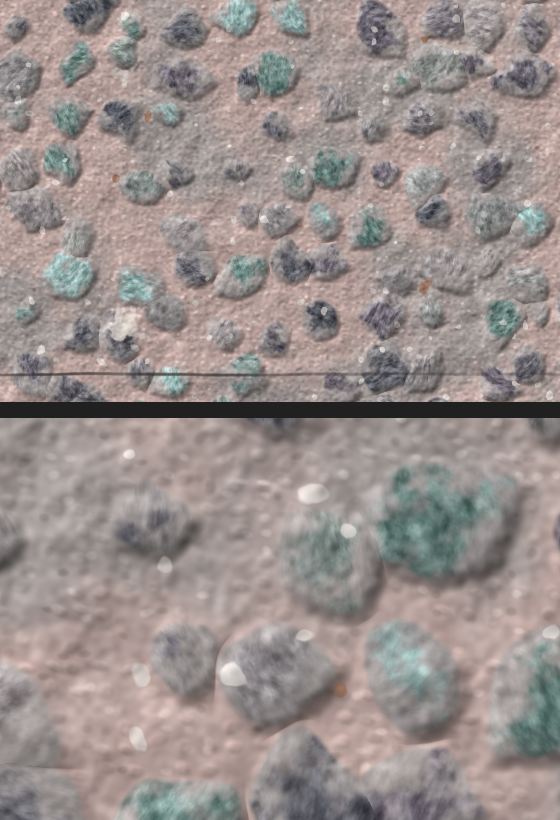
Top, the full canvas; bottom, a detail of the centre.
Write a WebGL 2 fragment shader that draws this texture.

```glsl
#version 300 es
precision highp float;
// Weathered rubble wall: faceted grey, slate and green stones set in gritty pink mortar.
// Stones are rounded polygons scattered on a jittered grid; noise and grains add relief,
// which is lit from the upper left. A dark joint runs along the bottom course.
uniform vec2 u_resolution;
out vec4 fragColor;

const float STONES_PER_HEIGHT = 7.8;
const vec2 TO_LIGHT = vec2(-0.55, 0.83);

struct Stone { float dist; vec2 id; vec2 local; };

// Integer hash of a cell and a salt, three values in 0..1
vec3 hash3(vec2 cell, int salt) {
    uvec3 v = uvec3(ivec3(ivec2(cell), salt)) * 1664525u + 1013904223u;
    v.x += v.y * v.z; v.y += v.z * v.x; v.z += v.x * v.y;
    v ^= v >> 16u;
    v.x += v.y * v.z; v.y += v.z * v.x; v.z += v.x * v.y;
    return vec3(v & 0xffffu) / 65535.0;
}

float noise(vec2 p) {
    vec2 i = floor(p), f = fract(p);
    f = f * f * (3.0 - 2.0 * f);
    float low = mix(hash3(i, 0).x, hash3(i + vec2(1, 0), 0).x, f.x);
    float high = mix(hash3(i + vec2(0, 1), 0).x, hash3(i + 1.0, 0).x, f.x);
    return mix(low, high, f.y);
}

float fbm(vec2 p) {
    float sum = 0.0, amp = 0.5;
    for (int i = 0; i < 4; i++) {
        sum += amp * noise(p);
        p = mat2(1.6, 1.2, -1.2, 1.6) * p + 7.3;
        amp *= 0.52;
    }
    return sum;
}

// Smooth maximum of jittered half planes gives a worn, faceted outline
float facetedShape(vec2 q, vec2 id, float radius) {
    float sum = 0.0;
    for (int k = 0; k < 6; k++) {
        vec3 h = hash3(id, k + 3);
        float angle = (float(k) + 0.7 * h.x) * 1.0472;
        float plane = dot(q, vec2(cos(angle), sin(angle))) - radius * mix(0.75, 1.15, h.y);
        sum += exp(18.0 * plane);
    }
    return log(sum) / 18.0;
}

Stone nearestStone(vec2 p) {
    vec2 wobble = vec2(noise(p * 24.0), noise(p * 24.0 + 31.0)) - 0.5;
    vec2 g = (p + 0.014 * wobble) * STONES_PER_HEIGHT, cell = floor(g);
    Stone best = Stone(9.0, vec2(0), vec2(0));
    for (int y = -1; y <= 1; y++) for (int x = -1; x <= 1; x++) {
        vec2 id = cell + vec2(x, y);
        vec3 place = hash3(id, 1), form = hash3(id, 2);
        if (place.z > 0.88) continue;
        vec2 q = g - id - 0.5 - 0.62 * (place.xy - 0.5);
        float tilt = form.x * 3.1416, c = cos(tilt), s = sin(tilt);
        q = mat2(c, s, -s, c) * q * vec2(1.0, mix(0.72, 1.2, form.z));
        float d = facetedShape(q, id, mix(0.25, 0.5, form.y));
        if (d < best.dist) best = Stone(d, id, q);
    }
    return best;
}

// Domed grains: x is height, y a random tone
vec2 grains(vec2 p, float density, int salt) {
    vec2 g = p * density, id = floor(g);
    vec3 h = hash3(id, salt);
    float r = length((fract(g) - 0.5 - 0.35 * (h.xy - 0.5)) * vec2(1.0, 1.3));
    return vec2(smoothstep(0.42, 0.12, r) * step(0.35, h.z), h.x);
}

float relief(vec2 p, float stoneDist) {
    float mound = smoothstep(0.08, -0.2, stoneDist);
    float grit = grains(p + 0.01 * noise(p * 40.0), 46.0, 11).x;
    return 0.6 * mound + 1.35 * fbm(p * 15.0) + 0.06 * grit * (1.0 - mound);
}

// Sparse ragged spots, for pale chips and rust flecks
float spots(vec2 p, float density, float share, int salt) {
    vec2 g = p * density + 0.9 * (vec2(fbm(p * 22.0), fbm(p * 22.0 + 9.0)) - 0.5);
    vec3 h = hash3(floor(g), salt);
    float r = length(fract(g) - 0.5);
    return step(h.z, share) * smoothstep(0.06, -0.04, r - mix(0.14, 0.32, h.x));
}

vec3 mortarColor(vec2 p) {
    vec3 color = mix(vec3(0.61, 0.58, 0.57), vec3(0.71, 0.62, 0.60), smoothstep(0.3, 0.6, fbm(p * 5.0)));
    vec2 grain = grains(p + 0.008 * noise(p * 50.0), 62.0, 12);
    return color + grain.x * (grain.y - 0.42) * 0.2;
}

vec3 stoneColor(vec2 p, Stone stone) {
    vec3 kind = hash3(stone.id, 14);
    vec3 dust = mix(vec3(0.55, 0.53, 0.53), vec3(0.64, 0.61, 0.60), kind.y);
    vec3 core = mix(vec3(0.32, 0.33, 0.36), vec3(0.42, 0.39, 0.43), kind.y);
    core = mix(core, vec3(0.40, 0.50, 0.48), step(0.62, kind.x));
    core = mix(core, vec3(0.56, 0.68, 0.67), step(0.9, kind.x));
    float veins = fbm(stone.local * vec2(9.0, 17.0) + stone.id * 5.0);
    float bare = smoothstep(0.02, -0.2, stone.dist + 0.7 * (fbm(p * 30.0) - 0.45));
    vec3 color = mix(dust, core, bare * mix(0.25, 1.0, smoothstep(0.1, 0.55, kind.z)));
    return color + (veins - 0.46) * mix(0.2, 0.5, bare);
}

void main() {
    vec2 p = gl_FragCoord.xy / u_resolution.y;
    float pixel = 1.0 / u_resolution.y, reach = 0.0045;
    Stone stone = nearestStone(p);
    float lit = nearestStone(p + TO_LIGHT * reach).dist;
    float slope = relief(p, stone.dist) - relief(p + TO_LIGHT * reach, lit);

    // Stone over mortar, with a dark contact line on the shaded side
    float edge = 0.02 + pixel * STONES_PER_HEIGHT;
    float inside = smoothstep(edge, -edge, stone.dist);
    vec3 color = mix(mortarColor(p), stoneColor(p, stone), inside);
    float contact = smoothstep(0.09, 0.0, abs(stone.dist - 0.02)) * smoothstep(0.0, 0.03, stone.dist - lit);
    color *= 1.0 - 0.3 * contact;

    // Pale chips, small white flecks and rust
    color = mix(color, vec3(0.82, 0.79, 0.76), 0.8 * spots(p, 8.0, 0.05, 21));
    color = mix(color, vec3(0.83, 0.81, 0.79), 0.7 * spots(p + 3.0, 34.0, 0.05, 22));
    color = mix(color, vec3(0.57, 0.39, 0.29), 0.7 * spots(p + 5.0, 26.0, 0.006, 23));

    color *= 1.0 + clamp(1.7 * slope, -0.42, 0.36);
    color += 0.09 * (noise(p * 130.0) - 0.5);

    // Horizontal joint, fading to the right
    float joint = abs(p.y - 0.068 - 0.006 * (noise(p * 9.0) - 0.5));
    float strength = mix(0.8, 0.4, smoothstep(0.5, 1.1, p.x)) * mix(0.6, 1.0, noise(p * 20.0));
    color = mix(color, vec3(0.22, 0.20, 0.20), strength * smoothstep(0.0035 + pixel, 0.001, joint));
    fragColor = vec4(clamp(color, 0.0, 1.0), 1.0);
}
```
